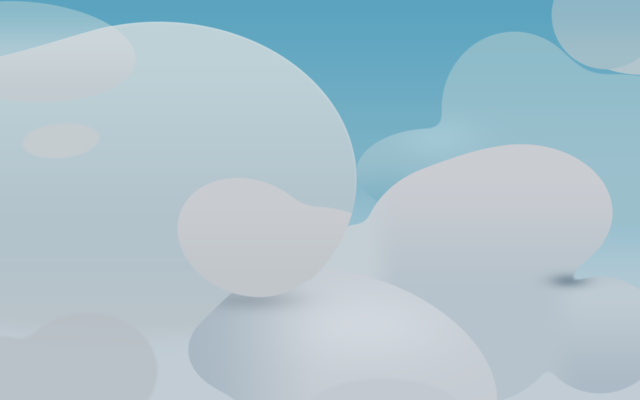
A WebGL 2 fragment shader for this background:

```glsl
#version 300 es
precision highp float;

uniform vec2 u_resolution;
out vec4 fragColor;

// Approximate signed distance to a tilted ellipse
float ellipse(vec2 p, vec2 center, vec2 radii, float tilt) {
    float c = cos(tilt), s = sin(tilt);
    vec2 q = mat2(c, -s, s, c) * (p - center);
    float k = length(q / radii);
    return k * (k - 1.0) / max(length(q / (radii * radii)), 1e-4);
}

// Smooth union of two distances
float blend(float a, float b, float k) {
    float h = max(k - abs(a - b), 0.0) / k;
    return min(a, b) - 0.25 * h * h * k;
}

float coverage(float d, float soft) {
    return 1.0 - smoothstep(-soft, soft, d);
}

// Gaussian spot for soft light and contact shadow
float spot(vec2 p, vec2 center, vec2 radii) {
    vec2 q = (p - center) / radii;
    return exp(-dot(q, q));
}

vec3 ramp(vec3 low, vec3 high, float from, float to, float y) {
    return mix(low, high, smoothstep(from, to, y));
}

vec3 skyColor(float y) {
    vec3 haze = vec3(0.755, 0.80, 0.835);
    vec3 pale = vec3(0.66, 0.775, 0.825);
    vec3 blue = vec3(0.49, 0.70, 0.775);
    vec3 deep = vec3(0.355, 0.64, 0.75);
    vec3 col = mix(haze, pale, clamp((y - 0.8) / 0.9, 0.0, 1.0));
    col = mix(col, blue, clamp((y - 1.7) / 1.2, 0.0, 1.0));
    return mix(col, deep, clamp((y - 2.9) / 1.8, 0.0, 1.0));
}

// Blue clouds in the distance, upper right
vec3 farClouds(vec3 col, vec2 p, float edge) {
    float crown = ellipse(p, vec2(6.17, 3.50), vec2(0.87, 0.92), 0.0);
    float body = ellipse(p, vec2(7.35, 3.00), vec2(1.55, 0.91), 0.0);
    float lobe = ellipse(p, vec2(5.20, 2.74), vec2(0.92, 0.52), 0.0);
    float d = blend(blend(crown, body, 0.35), lobe, 0.22);
    vec3 tint = ramp(vec3(0.61, 0.75, 0.80), vec3(0.56, 0.735, 0.79), 2.6, 4.3, p.y);
    tint = mix(tint, vec3(0.48, 0.69, 0.765), 0.8 * spot(p, vec2(4.6, 2.35), vec2(0.8, 0.38)));
    tint += 0.035 * spot(p, vec2(5.25, 3.15), vec2(0.5, 0.25));
    col = mix(col, tint, coverage(d, edge));

    float shelf = ellipse(p, vec2(7.75, 4.10), vec2(0.60, 0.20), 0.0);
    col = mix(col, vec3(0.70, 0.77, 0.80), coverage(shelf, edge));
    float ball = ellipse(p, vec2(7.27, 4.62), vec2(0.65), 0.0);
    tint = ramp(vec3(0.63, 0.745, 0.785), vec3(0.56, 0.715, 0.775), 4.0, 4.8, p.y);
    return mix(col, tint, coverage(ball, edge));
}

// Large translucent cloud on the left with its overlapping lens
vec3 leftCloud(vec3 col, vec2 p, float big, float edge) {
    float lens = ellipse(p, vec2(0.30, 4.18), vec2(1.33, 0.60), -0.08);
    vec3 lensBack = ramp(vec3(0.68, 0.79, 0.83), vec3(0.54, 0.73, 0.79), 4.1, 4.75, p.y);
    col = mix(col, lensBack, coverage(lens, edge));

    vec3 tint = ramp(vec3(0.70, 0.765, 0.80), vec3(0.745, 0.82, 0.843), 2.0, 4.3, p.y);
    tint = ramp(vec3(0.725, 0.765, 0.79), tint, 0.8, 2.0, p.y);
    tint += 0.025 * smoothstep(-0.04, 0.0, big) * smoothstep(2.0, 3.0, p.y);
    float inside = coverage(big, mix(0.22, edge, smoothstep(0.8, 1.7, p.y)));
    col = mix(col, tint, inside);

    vec3 lensFront = ramp(vec3(0.755, 0.795, 0.815), vec3(0.80, 0.84, 0.855), 3.6, 4.4, p.y);
    col = mix(col, lensFront, coverage(max(lens, big), edge));
    float pebble = ellipse(p, vec2(0.73, 3.11), vec2(0.46, 0.205), 0.09);
    col = mix(col, vec3(0.77, 0.80, 0.815), coverage(pebble, 2.0 * edge));

    float mound = blend(ellipse(p, vec2(1.05, 0.35), vec2(0.84, 0.70), 0.0),
                        ellipse(p, vec2(0.0, 0.20), vec2(0.60, 0.57), 0.0), 0.2);
    return mix(col, vec3(0.72, 0.752, 0.775), 0.85 * coverage(mound, 0.03));
}

// Front cloud on the right, with its neck and side lobe
vec3 rightCloud(vec3 col, vec2 p, float edge) {
    float head = blend(ellipse(p, vec2(6.25, 2.25), vec2(1.10, 0.82), 0.0),
                       ellipse(p, vec2(5.60, 1.85), vec2(1.25, 1.02), 0.0), 0.25);
    float trunk = ellipse(p, vec2(5.70, 1.05), vec2(1.10, 1.10), 0.0);
    float side = ellipse(p, vec2(7.20, 0.78), vec2(0.75, 0.70), 0.0);
    float neck = ellipse(p, vec2(4.40, 1.45), vec2(0.70, 0.67), 0.0);
    float d = blend(blend(blend(head, trunk, 0.3), side, 0.12), neck, 0.12);
    vec3 tint = ramp(vec3(0.715, 0.765, 0.80), vec3(0.79, 0.80, 0.82), 1.2, 2.8, p.y);
    vec3 sideTint = ramp(vec3(0.67, 0.73, 0.775), vec3(0.75, 0.795, 0.825), 0.1, 1.3, p.y);
    tint = mix(tint, sideTint, smoothstep(6.5, 7.0, p.x) * (1.0 - smoothstep(1.3, 1.6, p.y)));
    tint = mix(tint, vec3(0.77, 0.808, 0.835), 1.0 - smoothstep(4.35, 4.8, p.x));
    tint -= vec3(0.24, 0.21, 0.19) * spot(p, vec2(6.83, 1.43), vec2(0.22, 0.08));
    return mix(col, tint, coverage(d, edge));
}

// Low bright cloud at the bottom center
vec3 lowCloud(vec3 col, vec2 p, float edge) {
    float d = blend(ellipse(p, vec2(4.25, 0.38), vec2(1.78, 1.10), -0.35),
                    ellipse(p, vec2(3.25, 0.60), vec2(0.99, 0.62), 0.0), 0.15);
    vec3 tint = ramp(vec3(0.66, 0.72, 0.765), vec3(0.775, 0.80, 0.825), 2.2, 4.0, p.x);
    tint += 0.045 * spot(p, vec2(4.4, 0.9), vec2(1.1, 0.5));
    tint -= 0.10 * spot(p, vec2(3.05, 1.20), vec2(0.55, 0.12));
    col = mix(col, tint, coverage(d, edge));
    float swell = ellipse(p, vec2(4.60, -0.15), vec2(0.95, 0.41), 0.0);
    return mix(col, vec3(0.765, 0.79, 0.82), coverage(swell, 2.0 * edge));
}

// Rounded arm seen through the large left cloud
vec3 frontArm(vec3 col, vec2 p, float big, float edge) {
    float arm = blend(ellipse(p, vec2(2.98, 1.95), vec2(0.87, 0.69), -0.36),
                      ellipse(p, vec2(3.75, 1.90), vec2(0.80, 0.42), 0.0), 0.15);
    vec3 tint = ramp(vec3(0.755, 0.775, 0.795), vec3(0.785, 0.80, 0.815), 1.3, 2.5, p.y);
    return mix(col, tint, coverage(max(arm, big), edge));
}

void main() {
    vec2 p = 4.8 * gl_FragCoord.xy / u_resolution.y; // canvas is 4.8 units tall
    float edge = 4.8 / u_resolution.y;
    float big = blend(ellipse(p, vec2(1.90, 2.65), vec2(2.38, 1.89), 0.0),
                      ellipse(p, vec2(0.70, 2.50), vec2(2.30, 1.70), 0.0), 0.25);
    vec3 col = farClouds(skyColor(p.y), p, edge);
    col = leftCloud(col, p, big, edge);
    col = rightCloud(col, p, edge);
    col = lowCloud(col, p, edge);
    fragColor = vec4(frontArm(col, p, big, edge), 1.0);
}
```
